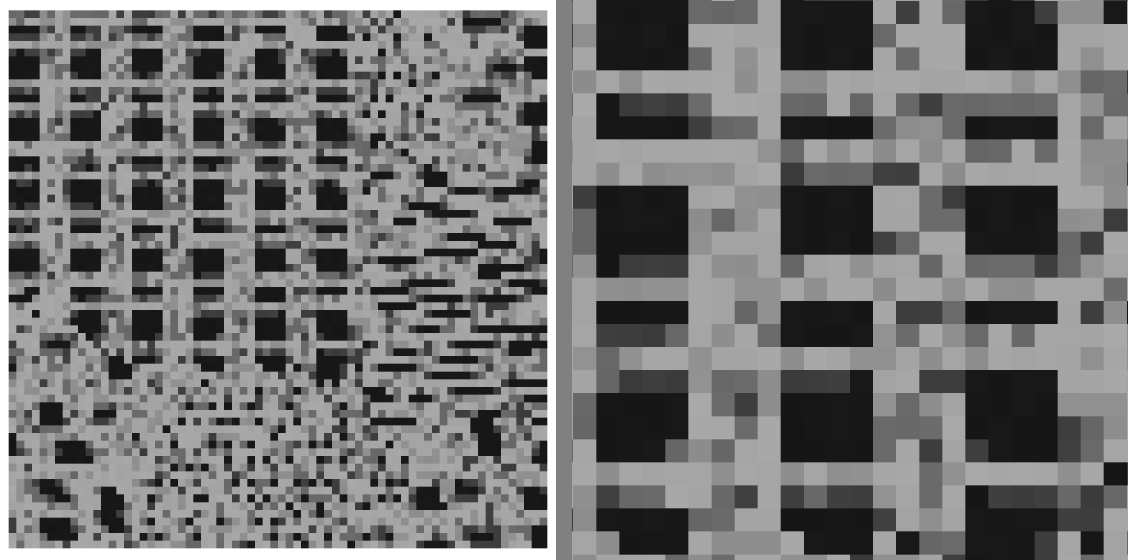
Left, the full canvas; right, a detail of the centre.
Give the GLSL for this pattern, as a WebGL 1 fragment shader.

```glsl
precision highp float;

uniform vec2 u_resolution;

const vec2 PANEL_MIN = vec2(0.0158, 0.0209);
const vec2 PANEL_MAX = vec2(0.9842, 0.9817);
const float CELLS = 70.0;
const vec2 LATTICE_PITCH = vec2(8.0, 4.25);
const vec2 LATTICE_START = vec2(2.0, 2.8);
const float BLOCK_HALF_WIDTH = 2.05;
const float TALL_HALF = 1.8;
const float SHORT_HALF = 0.7;
const float LATTICE_DUST = 0.035;
const float LOOSE_DUST = 0.19;
const float RAGGED = 1.6;
const float GRAIN = 0.025;
const vec3 PAPER = vec3(1.0);
const float LIGHT = 0.65;
const float SOFT = 0.56;
const float MIDDLE = 0.41;
const float DEEP = 0.24;
const float INK = 0.09;
const int SAMPLES = 3;

float hash(vec2 p, float seed) {
  vec3 q = fract(vec3(p.xyx + seed * 7.31) * vec3(0.1031, 0.1030, 0.0973));
  q += dot(q, q.yzx + 33.33);
  return fract((q.x + q.y) * q.z);
}

vec2 hash2(vec2 p, float seed) {
  return vec2(hash(p, seed), hash(p, seed + 1.0));
}

// Share of a unit cell covered by a box
float boxCover(vec2 offset, vec2 halfSize) {
  vec2 c = clamp(halfSize + 0.5 - abs(offset), 0.0, 1.0);
  return c.x * c.y;
}

// Alternating tall and short blocks: x is ink, y is dust in the gaps
vec2 lattice(vec2 p) {
  vec2 id = floor((p - LATTICE_START) / LATTICE_PITCH + 0.5);
  vec2 offset = p - LATTICE_START - id * LATTICE_PITCH;
  float tall = mod(id.y, 2.0);
  float gap = step(3.0, abs(offset.x));
  offset.x -= 0.35 * offset.y * -smoothstep(30.0, 44.0, p.x) * -1.0;
  offset += (hash2(id, 3.0) - 0.5) * vec2(0.7, 0.5);
  vec2 halfSize = vec2(BLOCK_HALF_WIDTH, mix(SHORT_HALF, TALL_HALF, tall));
  float blockRow = step(abs(offset.y), halfSize.y + 0.3);
  float ink = boxCover(offset, halfSize + 0.3 * (hash2(id, 5.0) - 0.4));
  return vec2(ink, LATTICE_DUST + 0.4 * gap * blockRow);
}

// One randomly placed box in each tile, with staggered rows
float scatter(vec2 p, vec2 pitch, vec2 minHalf, vec2 maxHalf, float density, float seed) {
  float row = floor(p.y / pitch.y);
  p.x += floor(hash(vec2(row, 2.0), seed) * pitch.x);
  vec2 id = vec2(floor(p.x / pitch.x), row);
  vec2 halfSize = mix(minHalf, maxHalf, hash2(id, seed + 2.0));
  vec2 room = max(pitch - 2.0 * halfSize, 0.0);
  vec2 corner = id * pitch + room * hash2(id, seed + 4.0);
  vec2 center = floor(corner + halfSize) + 0.5;
  vec2 offset = p - center;
  offset.x -= offset.y * (hash(id, seed + 6.0) - 0.3) * step(1.0, halfSize.y);
  return boxCover(offset, halfSize) * step(hash(id, seed + 7.0), density);
}

// Chooses the kind of marks for each part of the panel
vec2 marks(vec2 cell) {
  vec2 p = cell + 0.5;
  vec2 q = p + (hash2(floor(cell / 3.0), 11.0) - 0.5) * 4.0;
  float latticeEdge = max(p.x - 46.0, p.y - 46.5 + 0.7 * max(16.0 - p.x, 0.0));
  if (latticeEdge < 0.0) return lattice(p);

  bool rightBand = q.x > 46.0 && q.y > 22.0 && q.y < 53.0;
  bool leftBand = q.x < 16.0 && q.y < 39.0;
  if (rightBand || leftBand) {
    return vec2(scatter(p, vec2(7.0, 2.0), vec2(1.5, 0.5), vec2(3.2, 0.65), 0.68, 20.0), LOOSE_DUST);
  }

  float lowerDots = length((q - vec2(34.0, 62.0)) / vec2(19.0, 15.0));
  float upperDots = length((q - vec2(50.0, 9.0)) / vec2(6.0, 11.0));
  if (min(lowerDots, upperDots) < 1.0) {
    return vec2(scatter(p, vec2(2.5), vec2(0.5), vec2(0.8), 0.65, 40.0), LOOSE_DUST);
  }
  return vec2(scatter(p, vec2(7.0, 5.0), vec2(1.4, 0.8), vec2(2.3, 1.8), 0.9, 60.0), LOOSE_DUST);
}

// Quantises ink and dust to the five grey levels
float cellTone(vec2 cell) {
  vec2 mark = marks(cell);
  float chance = hash(cell, 80.0);
  float ink = mark.x;
  ink += RAGGED * ink * (1.0 - ink) * (hash(cell, 82.0) - 0.5);
  float grain = GRAIN * (hash(cell, 84.0) - 0.5);
  if (ink > 0.72) return INK + grain * 0.5;
  if (ink > 0.45 || chance < mark.y * 0.3) return DEEP + grain;
  if (ink > 0.22 || chance < mark.y) return MIDDLE + grain;
  return mix(LIGHT, SOFT, step(hash(cell, 86.0), 0.29)) + grain;
}

vec3 shade(vec2 uv) {
  vec2 local = (uv - PANEL_MIN) / (PANEL_MAX - PANEL_MIN);
  if (min(local.x, local.y) < 0.0 || max(local.x, local.y) >= 1.0) return PAPER;
  return vec3(cellTone(floor(vec2(local.x, 1.0 - local.y) * CELLS)));
}

void main() {
  // Average a small grid of samples to smooth cell edges
  vec3 sum = vec3(0.0);
  for (int j = 0; j < SAMPLES; j++) {
    for (int i = 0; i < SAMPLES; i++) {
      vec2 jitter = (vec2(float(i), float(j)) + 0.5) / float(SAMPLES) - 0.5;
      sum += shade((gl_FragCoord.xy + jitter) / u_resolution);
    }
  }
  gl_FragColor = vec4(sum / float(SAMPLES * SAMPLES), 1.0);
}
```
